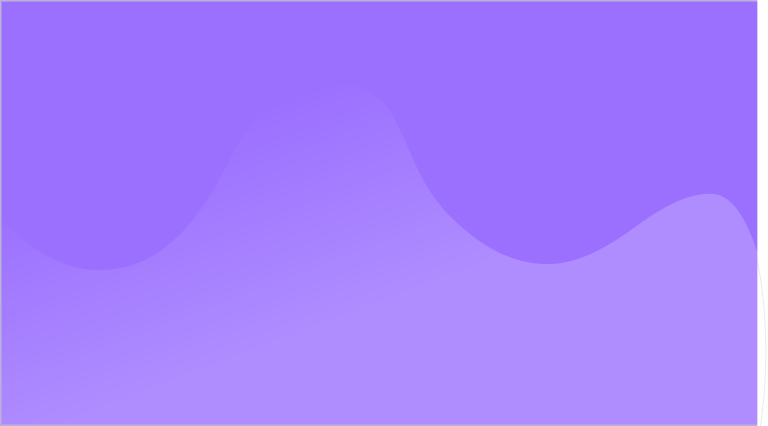
Write a Shadertoy shader that draws this background.

```glsl
// Violet backdrop with a smooth gradient wave, a thin frame and a white right margin.

const vec3 VIOLET = vec3(0.608, 0.440, 1.0);
const vec3 LILAC  = vec3(0.686, 0.553, 1.0);
const vec3 PAPER  = vec3(0.995);
const vec3 FRAME  = vec3(0.74, 0.69, 0.85);
const float ASPECT = 1.803;       // design width, in canvas heights
const float PANEL_RIGHT = 1.778;  // where the violet panel ends

// Wave knots: position x, height y, slope
const int KNOTS = 11;
const vec3 WAVE[KNOTS] = vec3[KNOTS](
    vec3(0.000, 0.488, -1.05), vec3(0.230, 0.366, 0.0),
    vec3(0.535, 0.617, 2.0),   vec3(0.770, 0.803, 0.0),
    vec3(0.904, 0.754, -1.1),  vec3(0.974, 0.617, -2.2),
    vec3(1.092, 0.460, -0.85), vec3(1.286, 0.380, 0.0),
    vec3(1.491, 0.467, 0.73),  vec3(1.667, 0.545, 0.0),
    vec3(1.778, 0.408, -3.0));

// Cubic Hermite segment between two knots: returns height and slope
vec2 hermite(vec3 a, vec3 b, float x) {
    float w = b.x - a.x;
    float t = clamp((x - a.x) / w, 0.0, 1.0);
    float rise = b.y - a.y;
    float c2 = 3.0 * rise - w * (2.0 * a.z + b.z);
    float c3 = w * (a.z + b.z) - 2.0 * rise;
    float height = a.y + t * (w * a.z + t * (c2 + t * c3));
    float slope = a.z + t * (2.0 * c2 + 3.0 * t * c3) / w;
    return vec2(height, slope);
}

vec2 waveAt(float x) {
    vec2 wave = hermite(WAVE[0], WAVE[1], x);
    for (int i = 1; i < KNOTS - 1; i++) {
        if (x >= WAVE[i].x) wave = hermite(WAVE[i], WAVE[i + 1], x);
    }
    return wave;
}

// Antialiased coverage of a signed distance (negative inside)
float coverage(float dist, float pixel) {
    return clamp(0.5 - dist / pixel, 0.0, 1.0);
}

// Diagonal blend, lighter toward the lower right
vec3 waveColor(vec2 p) {
    float along = 1.0 - p.y + 0.38 * p.x;
    return mix(VIOLET, LILAC, clamp((along - 0.493) / 0.563, 0.0, 1.0));
}

void mainImage(out vec4 fragColor, in vec2 fragCoord) {
    vec2 p = fragCoord / iResolution.xy * vec2(ASPECT, 1.0);
    float pixel = 1.0 / iResolution.y;

    // Panel and wave
    vec2 wave = waveAt(p.x);
    float waveDist = (p.y - wave.x) / sqrt(1.0 + wave.y * wave.y);
    vec3 color = mix(VIOLET, waveColor(p), coverage(waveDist, pixel));

    // Thin frame on the left, top and bottom
    float edge = min(p.x, min(p.y, 1.0 - p.y));
    color = mix(color, FRAME, coverage(edge - 0.0035, pixel));

    // White margin with a faint continuation of the wave outline
    float bend = p.y - 0.174;
    float outlineX = 1.798 - 0.43 * bend * bend;
    float outline = coverage(abs(p.x - outlineX) - 0.001, pixel) * step(p.y, 0.408);
    vec3 margin = mix(PAPER, vec3(0.91), outline);
    color = mix(color, margin, coverage(PANEL_RIGHT - p.x, pixel));

    fragColor = vec4(color, 1.0);
}
```
